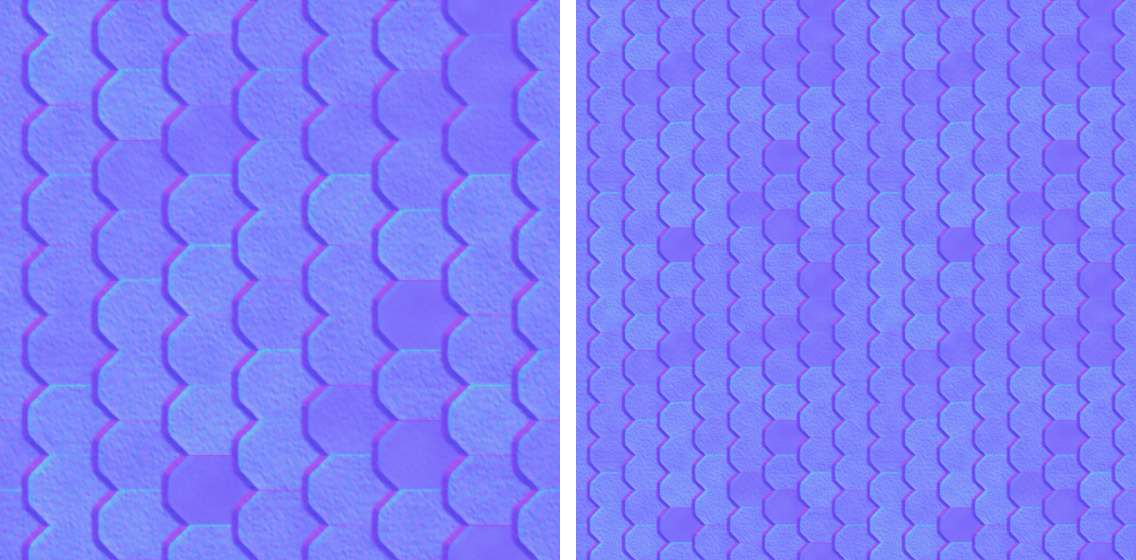
Left: one tile. Right: repeated 2 by 2.
Reproduce this texture map procedurally as a WebGL 1 fragment shader.

```glsl
precision highp float;
// Normal map of overlapping chamfered scales, 8 columns by 8 rows, with every
// other column shifted by half a scale. Bevels, seams, tilts and grain are
// summed as surface slopes, then encoded as a tangent-space normal.
uniform vec2 u_resolution;

float hash(vec2 p) {
  return fract(sin(dot(p, vec2(127.1, 311.7))) * 43758.5453);
}

// Value noise that wraps after a whole number of cells.
float noise(vec2 p, float period) {
  vec2 i = floor(p), f = fract(p);
  f = f * f * (3.0 - 2.0 * f);
  vec2 a = mod(i, period), b = mod(i + 1.0, period);
  return mix(mix(hash(a), hash(vec2(b.x, a.y)), f.x),
             mix(hash(vec2(a.x, b.y)), hash(b), f.x), f.y);
}

// Fine leathery height: slanted grain over rounder pits.
float grainHeight(vec2 uv) {
  vec2 slanted = 50.0 * vec2(3.0 * uv.x + 2.0 * uv.y, 2.0 * (uv.x - uv.y));
  return noise(slanted, 50.0) + 0.8 * noise(uv * 104.0, 104.0);
}

vec2 grainSlope(vec2 uv) {
  float e = 0.0015, h = grainHeight(uv);
  return vec2(h - grainHeight(uv + vec2(e, 0.0)),
              h - grainHeight(uv + vec2(0.0, e)));
}

// Position from the left edge (x) and from the middle (y) of a scale.
vec2 scaleLocal(vec2 p, float column) {
  return vec2(p.x - column - 0.27,
              fract(p.y + 0.5 + 0.5 * mod(column, 2.0)) - 0.5);
}

// Distance inward from the chamfered left edge, with rounded corners.
float edgeDistance(vec2 q) {
  float flank = (q.x - abs(q.y) + 0.25) * 0.707;
  float blend = max(0.07 - abs(q.x - flank), 0.0);
  return min(q.x, flank) - blend * blend / 0.28;
}

// Per-scale value that drives tilt, grain and height.
float relief(float column, float row) {
  return hash(mod(vec2(column, row), 8.0) + 3.5);
}

// Blend of slopes from the lower chamfer (-1) over the side (0) to the upper (1).
vec2 bySide(float side, vec2 lower, vec2 middle, vec2 upper) {
  return mix(mix(middle, lower, max(-side, 0.0)), upper, max(side, 0.0));
}

void main() {
  vec2 uv = gl_FragCoord.xy / u_resolution;
  vec2 p = uv * 8.0;

  // Nearest edge to the left, slightly worn, and which chamfer it belongs to.
  float column = floor(p.x - 0.27);
  vec2 q = scaleLocal(p, column);
  float edge = edgeDistance(q) + 0.014 * (noise(uv * 56.0, 56.0) - 0.5);
  float chamfer = smoothstep(-0.06, 0.07, abs(q.y) - 0.25 + 0.41 * edge);
  float side = sign(q.y) * chamfer * (1.0 - smoothstep(0.47, 0.5, abs(q.y)));

  // The scale that owns this point; the join hides under the bevel.
  float owner = edge < 0.085 ? column - 1.0 : column;
  vec2 o = scaleLocal(p, owner);
  float inside = edgeDistance(o);
  float row = floor(p.y + 0.5 + 0.5 * mod(owner, 2.0));
  float level = relief(owner, row);

  // Tilted face with soft unevenness and grain; the lowest scales are smooth.
  float tilt = -0.13 + 0.16 * smoothstep(0.0, 0.4, level)
             + 0.09 * smoothstep(0.5, 1.0, level);
  vec2 slope = vec2(-0.01, tilt);
  slope += vec2(0.05, 0.11) * (noise(uv * 24.0, 24.0) - 0.5);
  float rough = mix(0.2, 1.0, smoothstep(0.0, 0.4, level));
  vec2 grain = grainSlope(uv);
  slope += 0.5 * rough * grain;

  // Thin horizontal seam, signed by the step between the two scales.
  float above = step(0.0, o.y);
  float drop = relief(owner, row - 1.0 + above) - relief(owner, row + above);
  float seamOffset = (0.5 - abs(o.y)) / 0.02;
  float seam = exp(-seamOffset * seamOffset) * smoothstep(0.07, 0.14, inside);
  slope += seam * clamp(3.0 * drop, -1.0, 1.0) * vec2(-0.2, drop > 0.0 ? 0.32 : 0.18);

  // Lit rim along the inner side of the bevel.
  float rim = smoothstep(0.11, 0.145, inside) * (1.0 - smoothstep(0.145, 0.25, inside));
  slope += rim * mix(0.4, 1.0, level)
         * bySide(side, vec2(0.15, 0.12), vec2(-0.15, 0.14), vec2(-0.14, 0.36));

  // Broad bevel, turning from right-facing to left-facing across its width.
  float bevel = smoothstep(0.0, 0.07, edge) * (1.0 - smoothstep(0.105, 0.155, edge));
  vec2 bevelSlope = bySide(side, vec2(-0.26, -0.42), vec2(-0.09, -0.42), vec2(0.26, -0.33));
  bevelSlope.x += 1.4 * (0.085 - edge);
  slope = mix(slope, bevelSlope + 0.2 * grain, bevel);

  float z = sqrt(max(1.0 - dot(slope, slope), 0.0));
  gl_FragColor = vec4(0.5 + 0.5 * vec3(slope, z) - vec3(0.0, 0.0, 0.012), 1.0);
}
```
